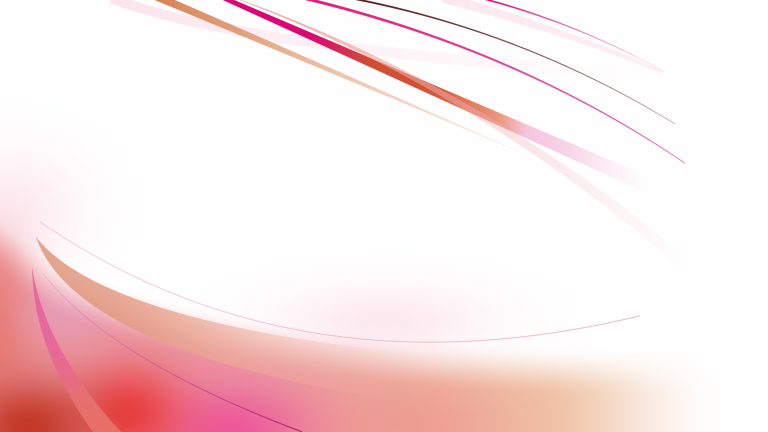
Give the GLSL for this background, as a Shadertoy shader.

```glsl
// Soft red and pink waves rising from the lower left, with fine ribbons sweeping across white.

const vec2 CANVAS = vec2(160.0, 90.0);
const vec3 WHITE = vec3(1.0, 0.995, 0.995);
const vec3 BLUSH = vec3(0.97, 0.76, 0.84);
const vec3 SALMON = vec3(0.91, 0.46, 0.43);
const vec3 RED = vec3(0.92, 0.22, 0.22);
const vec3 BRICK = vec3(0.75, 0.18, 0.10);
const vec3 MAGENTA = vec3(0.86, 0.02, 0.45);
const vec3 ROSE = vec3(0.93, 0.32, 0.60);
const vec3 LILAC = vec3(0.90, 0.62, 0.74);
const vec3 TAN = vec3(0.94, 0.78, 0.66);
const vec3 COPPER = vec3(0.84, 0.50, 0.32);
const vec3 MAROON = vec3(0.35, 0.10, 0.10);

// Quadratic Bezier running left to right: x = signed height above it, y = parameter.
vec2 curve(vec2 p, vec2 a, vec2 b, vec2 c) {
    vec2 k = a - 2.0 * b + c, h = b - a;
    float dx = p.x - a.x;
    float root = sqrt(max(h.x * h.x + k.x * dx, 0.0001));
    float t = dx / (h.x + root);
    vec2 tangent = h + k * t;
    float y = a.y + t * (2.0 * h.y + k.y * t);
    return vec2((p.y - y) * root / length(vec2(root, tangent.y)), t);
}

// Antialiased coverage of the half plane where d is positive.
float cover(float d, float px) {
    return clamp(0.5 + d / px, 0.0, 1.0);
}

// Tapered stroke whose half width, colour and opacity vary along the curve.
vec3 ribbon(vec3 base, vec2 p, float px, vec2 a, vec2 b, vec2 c,
            vec2 width, vec4 start, vec4 end) {
    vec2 s = curve(p, a, b, c);
    float t = clamp(s.y, 0.0, 1.0);
    float w = mix(width.x, width.y, t);
    float inside = cover(w - s.x, px) - cover(-w - s.x, px);
    inside *= step(0.0, s.y) * step(s.y, 1.0);
    vec4 ink = mix(start, end, t);
    return mix(base, ink.rgb, ink.a * inside);
}

// Blade between two curves that share the tip a.
float blade(vec2 p, float px, vec2 a, vec2 b1, vec2 c1, vec2 b2, vec2 c2) {
    float top = cover(-curve(p, a, b1, c1).x, px);
    float bottom = cover(curve(p, a, b2, c2).x, px);
    return top * bottom * step(a.x, p.x);
}

// Elliptical soft spot of colour.
vec3 glow(vec3 base, vec2 p, vec2 center, vec2 radius, vec3 tint, float strength) {
    vec2 q = (p - center) / radius;
    return mix(base, tint, strength * exp(-dot(q, q)));
}

// Blended colours that fill the lower wave.
vec3 waveColor(vec2 p) {
    vec3 col = mix(vec3(0.92, 0.60, 0.64), TAN, smoothstep(40.0, 120.0, p.x));
    col = glow(col, p, vec2(85.0, 2.0), vec2(24.0, 11.0), vec3(0.93, 0.58, 0.54), 0.7);
    col = glow(col, p, vec2(-2.0, 22.0), vec2(9.0, 14.0), SALMON, 0.9);
    col = glow(col, p, vec2(13.0, 25.0), vec2(9.0, 6.0), LILAC, 0.7);
    col = glow(col, p, vec2(48.0, 0.0), vec2(17.0, 10.0), ROSE, 0.9);
    col = glow(col, p, vec2(27.0, 4.0), vec2(11.0, 10.0), RED, 0.9);
    return glow(col, p, vec2(6.0, 1.0), vec2(14.0, 10.0), BRICK, 0.9);
}

vec3 lowerWave(vec3 col, vec2 p, float px) {
    // Haze above the wave
    col = glow(col, p, vec2(2.0, 46.0), vec2(13.0, 11.0), BLUSH, 0.35);
    col = glow(col, p, vec2(80.0, 23.0), vec2(20.0, 7.0), BLUSH, 0.35);
    col = glow(col, p, vec2(-3.0, 31.0), vec2(8.0, 9.0), SALMON, 0.9);

    // Soft body, fading to the right
    float depth = -curve(p, vec2(-2.0, 43.1), vec2(23.0, 15.0), vec2(150.0, 14.6)).x;
    float body = smoothstep(-3.0, 8.0, depth) * (1.0 - smoothstep(112.0, 151.0, p.x));
    col = mix(col, waveColor(p), body);

    // Broad crest
    float crest = blade(p, px, vec2(7.5, 40.6), vec2(23.0, 21.2), vec2(100.0, 15.0),
                        vec2(16.7, 14.0), vec2(100.0, 4.2));
    vec3 crestColor = mix(vec3(0.87, 0.57, 0.46), vec3(0.94, 0.70, 0.62), smoothstep(8.0, 65.0, p.x));
    col = mix(col, crestColor, crest * 0.8 * (1.0 - smoothstep(25.0, 95.0, p.x)));

    // Upright petal
    float petal = blade(p, px, vec2(6.7, 34.2), vec2(9.4, 17.0), vec2(25.8, -0.6),
                        vec2(6.9, 17.0), vec2(19.8, -0.6));
    col = mix(col, mix(SALMON, vec3(0.90, 0.38, 0.60), smoothstep(2.0, 20.0, p.y)), petal * 0.85);

    // Hairlines
    col = ribbon(col, p, px, vec2(9.0, 33.0), vec2(23.0, 15.0), vec2(63.0, 0.0),
                 vec2(0.08, 0.14), vec4(LILAC, 0.6), vec4(0.70, 0.15, 0.45, 0.9));
    return ribbon(col, p, px, vec2(8.3, 43.8), vec2(62.0, 7.0), vec2(133.3, 24.2),
                  vec2(0.10, 0.12), vec4(LILAC, 0.5), vec4(0.90, 0.60, 0.66, 0.6));
}

vec3 upperRibbons(vec3 col, vec2 p, float px) {
    // Pale veils
    col = ribbon(col, p, px, vec2(23.0, 90.4), vec2(52.0, 79.6), vec2(135.0, 74.6),
                 vec2(1.0, 1.2), vec4(BLUSH, 0.45), vec4(BLUSH, 0.0));
    col = ribbon(col, p, px, vec2(92.0, 90.6), vec2(116.0, 84.2), vec2(138.0, 75.0),
                 vec2(1.1, 0.3), vec4(BLUSH, 0.35), vec4(BLUSH, 0.25));
    // Copper stroke
    col = ribbon(col, p, px, vec2(32.0, 91.0), vec2(77.0, 72.0), vec2(120.8, 52.9),
                 vec2(0.85, -0.1), vec4(COPPER, 1.0), vec4(TAN, 0.1));
    // Crimson stroke: magenta, then brick, then a pale tail
    float tail = smoothstep(103.0, 111.0, p.x);
    vec3 crimson = mix(MAGENTA, vec3(0.82, 0.31, 0.20), smoothstep(62.0, 80.0, p.x));
    crimson = mix(crimson, vec3(0.92, 0.60, 0.50), smoothstep(86.0, 107.0, p.x));
    vec4 ink = vec4(mix(crimson, vec3(0.96, 0.78, 0.88), tail), 1.0 - smoothstep(109.0, 137.0, p.x));
    col = ribbon(col, p, px, vec2(45.3, 91.0), vec2(90.0, 71.3), vec2(137.0, 50.6),
                 vec2(0.45, 1.7), ink, ink);
    col = ribbon(col, p, px, vec2(49.0, 90.4), vec2(100.0, 71.7), vec2(143.7, 34.2),
                 vec2(0.05, 1.3), vec4(0.90, 0.62, 0.55, 0.9), vec4(BLUSH, 0.0));
    // Fine arcs
    col = ribbon(col, p, px, vec2(63.6, 90.3), vec2(108.0, 79.6), vec2(142.7, 56.0),
                 vec2(0.32, 0.08), vec4(MAGENTA, 0.9), vec4(MAGENTA, 0.6));
    col = ribbon(col, p, px, vec2(73.5, 90.3), vec2(109.4, 83.3), vec2(140.6, 64.2),
                 vec2(0.20, 0.06), vec4(MAROON, 1.0), vec4(MAROON, 0.5));
    return ribbon(col, p, px, vec2(100.6, 90.3), vec2(120.6, 85.0), vec2(138.5, 75.0),
                  vec2(0.18, 0.06), vec4(MAGENTA, 1.0), vec4(MAGENTA, 0.1));
}

void mainImage(out vec4 fragColor, in vec2 fragCoord) {
    vec2 p = fragCoord / iResolution.xy * CANVAS;
    float px = CANVAS.y / iResolution.y;
    vec3 col = lowerWave(WHITE, p, px);
    fragColor = vec4(upperRibbons(col, p, px), 1.0);
}
```
